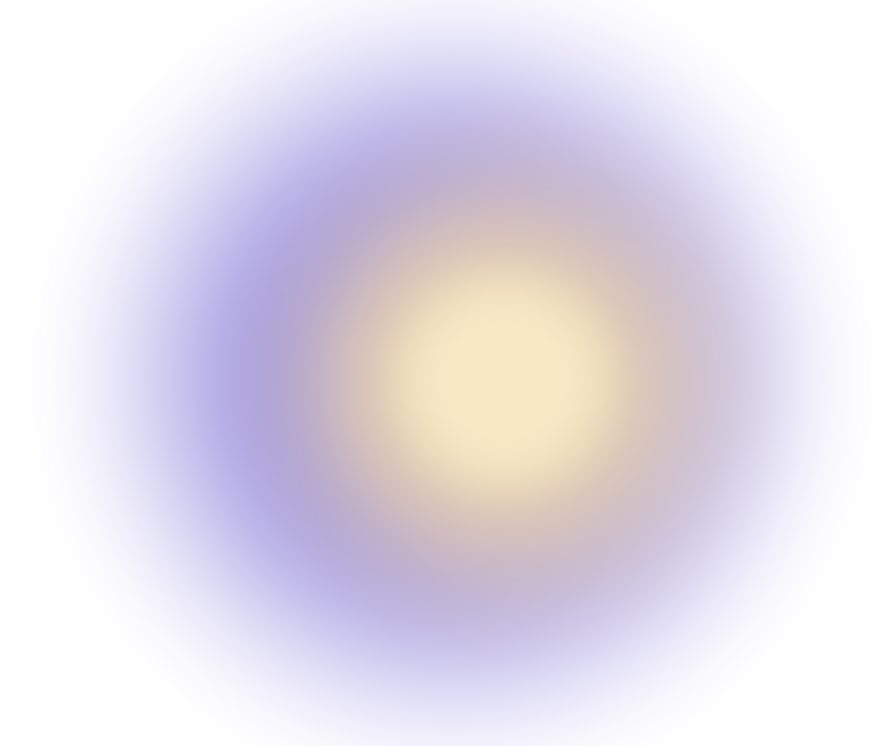
Write a Shadertoy shader that draws this background.

```glsl
// A soft cream sun inside a wide violet halo on a white ground.

// Positions are offsets from the canvas centre; lengths are in canvas heights.
const vec2 HALO_CENTRE = vec2(0.006, -0.005);
const vec2 SUN_CENTRE  = vec2(0.075, -0.011);

// Each pair holds the radii where a fade starts and ends.
const vec2 HALO_FADE = vec2(0.154, 0.580);
const vec2 SUN_FADE  = vec2(0.110, 0.415);
const vec2 CORE_FADE = vec2(0.070, 0.196);

const vec3 WHITE  = vec3(0.997, 0.997, 1.000);
const vec3 VIOLET = vec3(0.578, 0.540, 0.868);
const vec3 TAN    = vec3(0.900, 0.814, 0.700);
const vec3 CREAM  = vec3(0.965, 0.914, 0.769);

// Strength of a round glow: 1 inside the first radius, 0 past the second.
float glow(vec2 point, vec2 centre, vec2 fade) {
    return 1.0 - smoothstep(fade.x, fade.y, length(point - centre));
}

void mainImage(out vec4 fragColor, in vec2 fragCoord) {
    vec2 point = (fragCoord - 0.5 * iResolution.xy) / iResolution.y;

    // Violet halo over the ground
    vec3 color = mix(WHITE, VIOLET, glow(point, HALO_CENTRE, HALO_FADE));

    // Tan sun with a cream core, set to the right of the halo
    vec3 sun = mix(TAN, CREAM, glow(point, SUN_CENTRE, CORE_FADE));
    color = mix(color, sun, glow(point, SUN_CENTRE, SUN_FADE));

    fragColor = vec4(color, 1.0);
}
```
